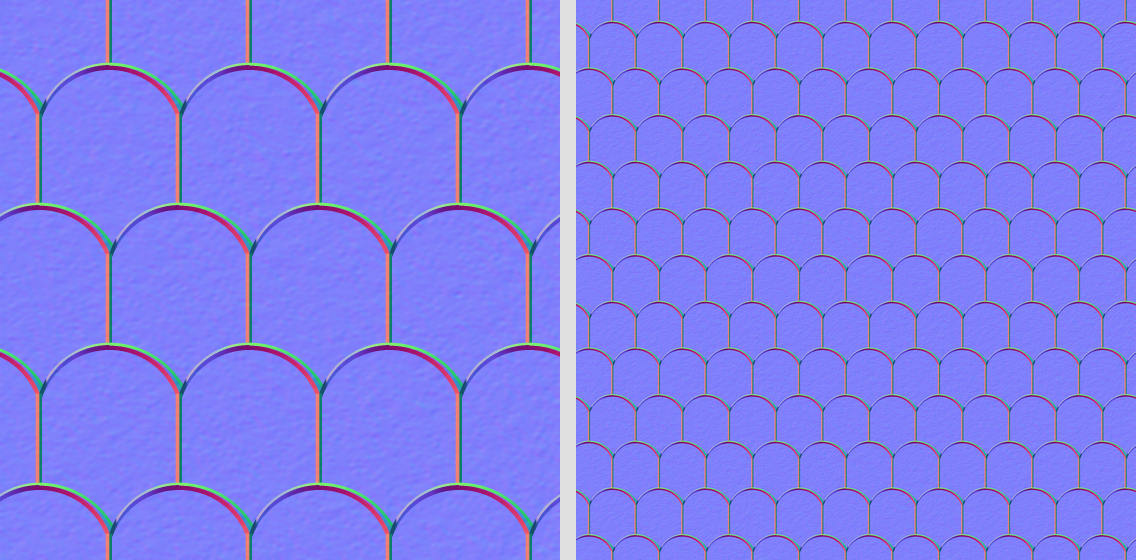
Left, the tile; right, the same tile 3 across and 3 down.
Write a Shadertoy shader that draws this texture map.

```glsl
// Tangent-space normal map of staggered round-topped scale tiles with grooves and fine grain.

// Layout, in tiles
const float TILE_COUNT = 4.0;                 // tiles across and rows down
const vec2 APEX_ORIGIN = vec2(0.281, 0.552);  // apex of the first even row

// Arch geometry, in tile widths
const float OUTER_RADIUS_LEFT = 0.526;
const float OUTER_RADIUS_RIGHT = 0.615;
const float INNER_RADIUS = 0.526;
const float INNER_CENTRE = 0.5625;            // depth of the inner centre below the apex
const float SPRING_LINE = 0.365;              // where the straight sides begin

// Groove profile
const float OUTER_WIDTH = 0.021;
const float INNER_HALF_WIDTH = 0.0155;
const float SIDE_WIDTH_RIGHT = 0.027;
const float SIDE_WIDTH_LEFT = 0.018;
const float STEEPNESS = 2.1;
const float FAINT_SIDE = 0.3;                 // relative steepness of the left shoulder
const float FLOOR_SLOPE = 0.4;

// Surface grain
const vec2 FINE_CELLS = vec2(88.0, 112.0);
const vec2 COARSE_CELLS = vec2(36.0, 46.0);
const float FINE_GRAIN = 0.22;
const float COARSE_GRAIN = 0.11;

const int SAMPLES = 3;                        // antialiasing grid per axis

vec3 hash3(vec2 cell) {
    vec3 h = fract(cell.xyx * vec3(0.1031, 0.1030, 0.0973));
    h += dot(h, h.yxz + 33.33);
    return fract((h.xxy + h.yzz) * h.zyx);
}

// Slope of random bumps, one per cell, wrapping at the canvas edge
vec2 grainSlope(vec2 uv, vec2 cells) {
    vec2 p = uv * cells;
    vec2 base = floor(p);
    vec2 slope = vec2(0.0);
    for (int y = -1; y <= 1; y++) {
        for (int x = -1; x <= 1; x++) {
            vec2 cell = base + vec2(x, y);
            vec3 rnd = hash3(mod(cell, cells));
            vec2 d = p - cell - rnd.xy;
            float falloff = max(1.0 - dot(d, d), 0.0);
            slope += (rnd.z * 2.0 - 1.0) * d * falloff * falloff;
        }
    }
    return slope;
}

// Drop of an arch outline below its apex at offset u
float archDrop(float radius, float u) {
    return radius - sqrt(max(radius * radius - u * u, 0.0));
}

// Groove slope in one tile: u from its axis, v below its apex
vec2 grooveSlope(float u, float v) {
    // Straight sides
    if (v > SPRING_LINE) {
        if (u > 0.5 - SIDE_WIDTH_RIGHT) return vec2(STEEPNESS * 0.9, 0.0);
        if (u < SIDE_WIDTH_LEFT - 0.5) return vec2(-STEEPNESS, 0.0);
    }
    float shoulder = mix(FAINT_SIDE, 1.0, smoothstep(-0.28, 0.02, u));
    float join = 1.0 - smoothstep(-0.47, -0.42, u);

    // Outer wall of the arch
    float radius = u < 0.0 ? OUTER_RADIUS_LEFT : OUTER_RADIUS_RIGHT;
    vec2 outer = vec2(u, max(radius - v, 0.0));
    float wallWidth = u < 0.0 ? OUTER_WIDTH * 0.8 : OUTER_WIDTH;
    if (radius - length(outer) < wallWidth && u > -0.45)
        return -normalize(outer) * STEEPNESS * shoulder;

    // Inner wall and groove floor
    vec2 inner = vec2(u, max(INNER_CENTRE - v, 0.0));
    float rim = length(inner) - INNER_RADIUS;
    if (rim < -INNER_HALF_WIDTH) return vec2(0.0);
    vec2 outward = normalize(inner);
    if (rim < INNER_HALF_WIDTH || u < 0.0)
        return outward * STEEPNESS * max(shoulder, join);
    return mix(outward * FLOOR_SLOPE, vec2(-0.8, -0.2), smoothstep(0.35, 0.5, u));
}

// Finds the tile that owns a point and returns its groove slope
vec2 tileSlope(vec2 uv) {
    vec2 p = uv * TILE_COUNT - APEX_ORIGIN;
    float row = ceil(p.y);
    float v = row - p.y;
    float u = fract(p.x - 0.5 * mod(row, 2.0) + 0.5) - 0.5;
    float radius = u < 0.0 ? OUTER_RADIUS_LEFT : OUTER_RADIUS_RIGHT;
    if (v < archDrop(radius, u)) {
        if (u < 0.0 && v > archDrop(OUTER_RADIUS_RIGHT, u + 1.0)) {
            u += 1.0;                         // shoulder of the tile to the left
        } else {
            u += u < 0.0 ? 0.5 : -0.5;        // tile of the row above
            v += 1.0;
        }
    }
    return grooveSlope(u, v);
}

void mainImage(out vec4 fragColor, in vec2 fragCoord) {
    vec2 uv = fragCoord / iResolution.xy;
    vec2 grain = FINE_GRAIN * grainSlope(uv, FINE_CELLS)
               + COARSE_GRAIN * grainSlope(uv, COARSE_CELLS);
    vec3 normal = vec3(0.0);
    for (int i = 0; i < SAMPLES * SAMPLES; i++) {
        vec2 offset = (vec2(i % SAMPLES, i / SAMPLES) + 0.5) / float(SAMPLES) - 0.5;
        vec2 slope = tileSlope((fragCoord + offset) / iResolution.xy);
        normal += normalize(vec3(slope + grain, 1.0));
    }
    normal /= float(SAMPLES * SAMPLES);
    // Green points down; blue holds the unbiased height component
    fragColor = vec4(0.5 + 0.5 * normal.x, 0.5 - 0.5 * normal.y, 0.985 * normal.z, 1.0);
}
```
